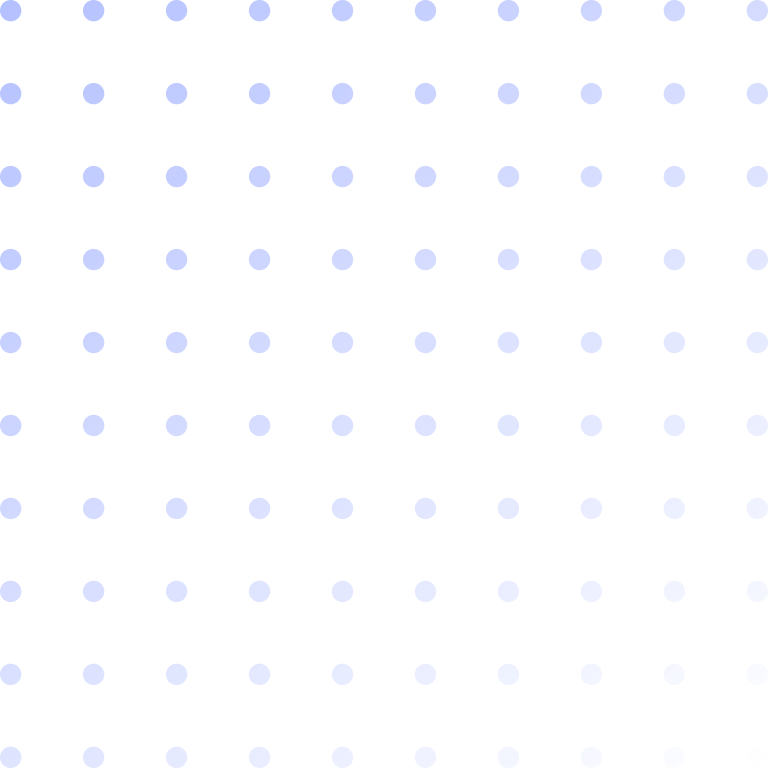
Reproduce this pattern procedurally as a Shadertoy shader.

```glsl
const vec3 PAPER = vec3(1.0);
const vec3 PERIWINKLE = vec3(0.705, 0.755, 1.0);
const float DOTS_PER_SIDE = 10.0;
const float DOT_RADIUS = 1.0 / 72.0;

// Signed distance to the nearest dot; the outer dots touch the canvas edge
float dotGrid(vec2 p, float count, float radius) {
    float spacing = (1.0 - 2.0 * radius) / (count - 1.0);
    vec2 cell = clamp(round((p - radius) / spacing), 0.0, count - 1.0);
    return length(p - radius - cell * spacing) - radius;
}

// Opacity falls from the upper left to the lower right
float diagonalFade(vec2 p, vec2 weights) {
    return clamp(1.0 - dot(vec2(p.x, 1.0 - p.y), weights), 0.0, 1.0);
}

// Antialiased coverage of a signed distance
float coverage(float dist, float pixel) {
    return clamp(0.5 - dist / pixel, 0.0, 1.0);
}

void mainImage(out vec4 fragColor, in vec2 fragCoord) {
    vec2 p = fragCoord / iResolution.xy;
    float pixel = 1.0 / min(iResolution.x, iResolution.y);

    float mask = coverage(dotGrid(p, DOTS_PER_SIDE, DOT_RADIUS), pixel);
    float fade = diagonalFade(p, vec2(0.43, 0.57));

    fragColor = vec4(mix(PAPER, PERIWINKLE, mask * fade), 1.0);
}
```
